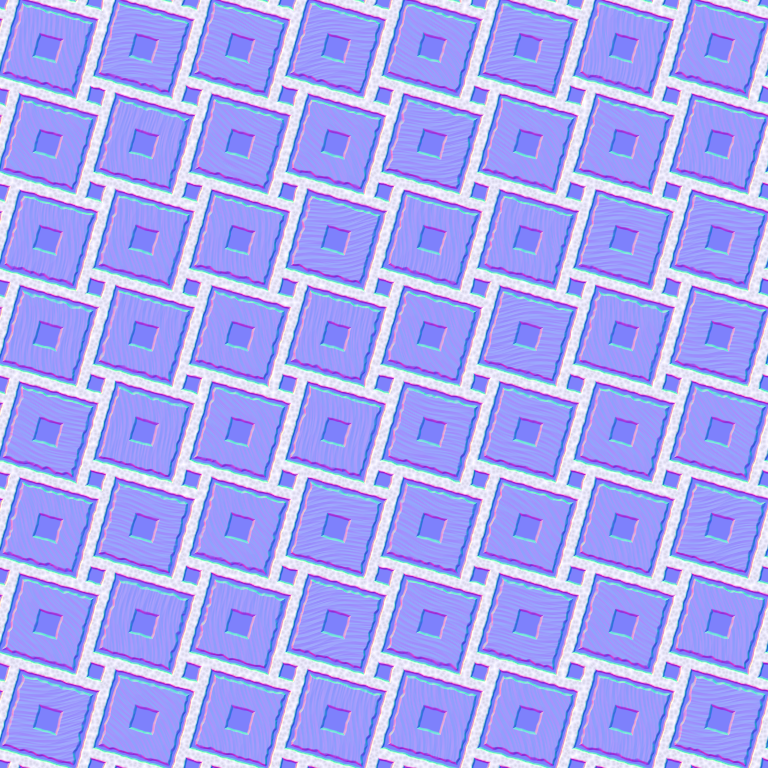
This texture map is drawn by a Shadertoy shader. Its source:

```glsl
#define REPEATS 8.0
#define TILT 0.275
#define GROUT 0.085
#define PLATEAU 0.372
#define CORE 0.118
#define WALL 0.03
#define RELIEF 0.026
#define RAGGED 0.008
#define SCRATCH 0.0045
#define FLAT_COLOR vec3(0.495, 0.505, 0.99)
#define PLATEAU_TINT vec3(0.115, 0.10, 0.0)
#define GROUT_TINT vec3(0.42, 0.40, -0.01)

vec2 hash2(vec2 p) {
    vec3 h = fract(vec3(p.xyx) * vec3(0.1031, 0.1030, 0.0973));
    h += dot(h, h.yzx + 33.33);
    return fract((h.xx + h.yz) * h.zy);
}

// Distance to the nearest scattered point, wrapping after "period" cells
float cellular(vec2 p, float period, float seed) {
    vec2 cell = floor(p), f = p - cell;
    float nearest = 2.0;
    for (int j = -1; j <= 1; j++)
    for (int i = -1; i <= 1; i++) {
        vec2 o = vec2(i, j);
        vec2 r = o + hash2(mod(cell + o, period) + seed) - f;
        nearest = min(nearest, dot(r, r));
    }
    return sqrt(nearest);
}

float boxRadius(vec2 q) {
    return max(abs(q.x), abs(q.y));
}

// Uneven offset that frays the edges of a tile
float fray(vec2 q, float seed) {
    float waves = sin(29.0 * q.x + seed) + sin(33.0 * q.y + 1.7 * seed)
                + 0.7 * sin(61.0 * (q.x + q.y) + 2.3 * seed);
    return 0.55 * waves + 2.4 * (cellular(q * 11.0 + 50.0, 100.0, seed) - 0.5);
}

// Long, slightly bent strokes with a different direction on each tile
float strokes(vec2 q, float seed) {
    float a = 0.5 + 0.9 * sin(seed * 3.1);
    q = mat2(cos(a), sin(a), -sin(a), cos(a)) * q;
    q.y += 0.03 * sin(7.0 * q.x + seed);
    return cellular(vec2(3.0, 27.0) * q + 50.0, 100.0, seed + 7.0);
}

// Returns height, grout coverage and plateau coverage
vec3 surface(vec2 q, float halfSide, float seed, float wall) {
    float radius = boxRadius(q);
    float rough = RAGGED * fray(q, seed);
    float grout = 1.0 - smoothstep(0.0, wall, halfSide - radius + 0.45 * rough);
    float plateau = 0.0;
    float height = RELIEF * grout;
    if (halfSide > 0.25) {
        float ring = min(PLATEAU - radius + rough, radius - CORE + 0.4 * rough);
        plateau = smoothstep(-0.5 * wall, 0.5 * wall, ring);
        height += plateau * (0.8 * RELIEF + SCRATCH * strokes(q, seed));
    }
    return vec3(height, grout, plateau);
}

void mainImage(out vec4 fragColor, in vec2 fragCoord) {
    vec2 uv = fragCoord / iResolution.xy;
    vec2 p = uv * REPEATS;
    float pixel = REPEATS / iResolution.y;
    float wall = max(WALL, 1.5 * pixel);
    float c = cos(TILT), s = sin(TILT);
    mat2 turn = mat2(c, s, -s, c);

    // Nearest square: large ones at cell centres, small ones at cell corners
    vec2 cell = floor(p), q = vec2(0.0);
    float best = 9.0, halfSide = 0.0, seed = 0.0;
    for (int k = 0; k < 2; k++) {
        float side = 0.5 * ((k == 0 ? c : s) - GROUT);
        for (int j = -1; j <= 1; j++)
        for (int i = -1; i <= 1; i++) {
            vec2 id = cell + vec2(i, j);
            vec2 local = turn * (p - id - (k == 0 ? 0.5 : 0.0));
            float d = boxRadius(local) - side;
            if (d < best) {
                best = d;
                q = local;
                halfSide = side;
                seed = 40.0 * hash2(mod(id, REPEATS) + 11.0 * float(k + 1)).x;
            }
        }
    }

    // Slope of the relief, turned back to canvas axes
    float e = max(0.006, 0.5 * pixel);
    vec3 here = surface(q, halfSide, seed, wall);
    vec2 slope = vec2(
        surface(q + vec2(e, 0.0), halfSide, seed, wall).x
            - surface(q - vec2(e, 0.0), halfSide, seed, wall).x,
        surface(q + vec2(0.0, e), halfSide, seed, wall).x
            - surface(q - vec2(0.0, e), halfSide, seed, wall).x) / (2.0 * e);
    slope = slope * turn;
    vec3 normal = normalize(vec3(slope.x, -slope.y, 1.0));

    // Normal colours, pale plateau and grainy white grout
    vec3 color = FLAT_COLOR + 0.5 * (normal - vec3(0.0, 0.0, 1.0));
    float grain = cellular(uv * 180.0, 180.0, 3.0) - 0.45;
    color += PLATEAU_TINT * here.z;
    color += (GROUT_TINT + 0.16 * grain) * smoothstep(0.35, 0.95, here.y);
    fragColor = vec4(clamp(color, 0.0, 1.0), 1.0);
}
```
